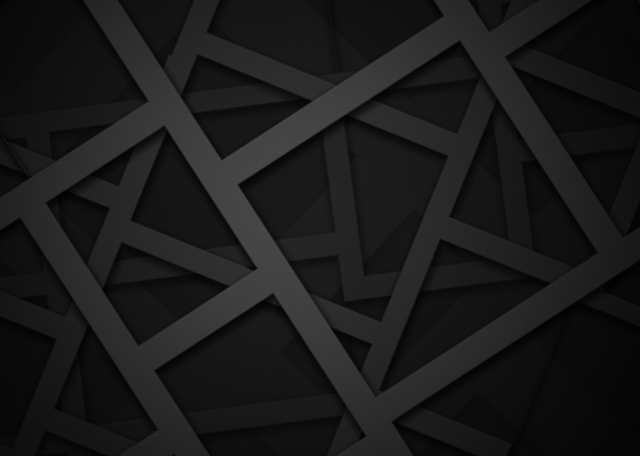
Write a Shadertoy shader that draws this background.

```glsl
vec2 gradientAt(vec2 cell) {
    float h = fract(sin(dot(cell, vec2(127.1, 311.7))) * 43758.5);
    return vec2(cos(6.2832 * h), sin(6.2832 * h));
}

float gradientNoise(vec2 p) {
    vec2 i = floor(p), f = p - i;
    vec2 w = f * f * f * (f * (f * 6.0 - 15.0) + 10.0);
    vec2 e = vec2(0.0, 1.0);
    float bottom = mix(dot(gradientAt(i), f), dot(gradientAt(i + e.yx), f - e.yx), w.x);
    float top = mix(dot(gradientAt(i + e), f - e), dot(gradientAt(i + 1.0), f - 1.0), w.x);
    return mix(bottom, top, w.y);
}

// Distance to a lattice of long rails, in narrow and wide pairs, joined by rungs.
// The x and y of rungs and pitch belong to the narrow and the wide gaps.
// trim.xy cuts off the upper left corner, trim.zw the lower right one.
float lattice(vec2 p, float angle, float start, vec2 rungs, vec2 pitch, float halfWidth, vec4 trim) {
    float c = cos(angle), s = sin(angle);
    vec2 q = vec2(c * p.x + s * p.y - start, c * p.y - s * p.x);
    float pair = floor(q.x / 1.02);
    float across = q.x - pair * 1.02;
    float rail = min(min(across, 1.02 - across), abs(across - 0.375));

    rungs -= vec2(max(pair, 0.0), pair) * vec2(0.28, 0.2);
    pitch.x = max(pitch.x + 0.1 * pair, 0.2);
    bool narrow = across < 0.375;
    float gap = narrow ? pitch.x : pitch.y;
    float along = q.y - (narrow ? rungs.x : rungs.y);
    float rung = abs(mod(along + 0.5 * gap, gap) - 0.5 * gap);

    float upperCut = min(trim.x - q.x, q.y - trim.y);
    float lowerCut = min(q.x - trim.z, trim.w - q.y);
    return max(min(rail, rung) - halfWidth, max(upperCut, lowerCut));
}

// Lays one lattice over the shade below it, with a shadow and a lit upper rim.
float addLayer(float below, vec2 p, float angle, float start, vec2 rungs, vec2 pitch,
               float halfWidth, vec4 trim, float tone, float shadow) {
    float d = lattice(p, angle, start, rungs, pitch, halfWidth, trim);
    float caster = lattice(p + vec2(-0.003, 0.01), angle, start, rungs, pitch, halfWidth, trim);
    float above = lattice(p + vec2(0.0, 0.004), angle, start, rungs, pitch, halfWidth, trim);
    float soft = max(0.003, 0.8 / iResolution.y);

    below *= 1.0 - shadow * (1.0 - smoothstep(-0.009, 0.022, caster));
    float rim = smoothstep(-0.003, 0.001, above);
    float face = tone * (1.0 + 0.08 * rim * shadow);
    return mix(face, below, smoothstep(-soft, soft, d));
}

void mainImage(out vec4 fragColor, in vec2 fragCoord) {
    vec2 p = fragCoord / iResolution.y;

    // Faint facets at the back, then three lattices towards the front
    float shade = 0.092 + 0.012 * gradientNoise(p * 3.0);
    shade = addLayer(shade, p, -0.75, 0.21, vec2(0.5, 0.9), vec2(0.6, 0.7), 0.085,
                     vec4(-9.0, 9.0, 9.0, -9.0), 0.108, 0.15);
    shade = addLayer(shade, p, 0.13, 0.818, vec2(0.711, 0.516), vec2(0.448, 0.35), 0.025,
                     vec4(0.025, 0.736, -0.03, 0.238), 0.138, 0.45);
    shade = addLayer(shade, p, -0.385, 0.69, vec2(1.24, 0.805), vec2(0.41, 0.445), 0.026,
                     vec4(-0.677, 0.647, 0.34, 0.79), 0.188, 0.65);
    shade = addLayer(shade, p, 0.576, 0.354, vec2(0.443, 0.247), vec2(0.438, 0.62), 0.032,
                     vec4(0.032, 0.475, 0.42, -0.404), 0.262, 0.75);

    // Soft pool of light and a fine brushed grain
    vec2 fromLight = p - vec2(0.64, 0.57);
    shade *= 1.06 * exp(-1.85 * dot(fromLight, fromLight));
    shade *= 1.0 + 0.03 * gradientNoise(p * vec2(60.0, 180.0));
    fragColor = vec4(vec3(shade), 1.0);
}
```
